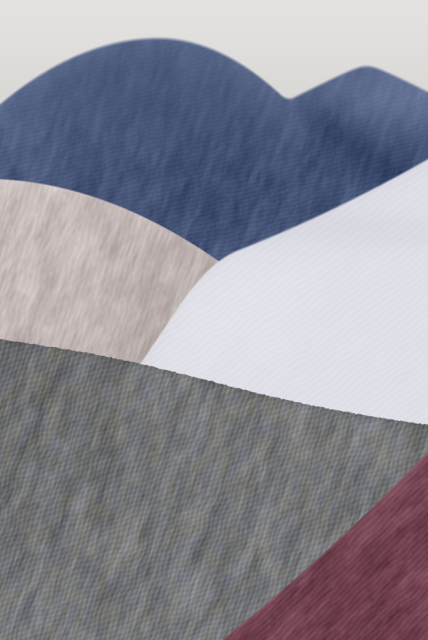
Write a Shadertoy shader that draws this texture.

```glsl
// Overlapping folds of soft heathered knit fabric in blue, beige, white, grey and burgundy.

float hash(vec2 p) {
    vec3 q = fract(vec3(p.xyx) * 0.1031);
    q += dot(q, q.yzx + 33.33);
    return fract((q.x + q.y) * q.z);
}

float noise(vec2 p) {
    vec2 cell = floor(p), f = fract(p);
    f = f * f * (3.0 - 2.0 * f);
    return mix(mix(hash(cell), hash(cell + vec2(1, 0)), f.x),
               mix(hash(cell + vec2(0, 1)), hash(cell + vec2(1, 1)), f.x), f.y);
}

float smoothMin(float a, float b, float k) {
    float h = max(k - abs(a - b), 0.0) / k;
    return min(a, b) - h * h * k * 0.25;
}

// Rotates so that y runs along the threads.
vec2 along(vec2 p, float tilt) {
    float c = cos(tilt), s = sin(tilt);
    return vec2(c * p.x - s * p.y, s * p.x + c * p.y) + 3.0;
}

// Mottled streaks of dyed yarn, centred on zero.
float heather(vec2 p, float tilt) {
    vec2 q = along(p, tilt);
    return 0.35 * noise(q * vec2(55, 16)) + 0.4 * noise(q * vec2(130, 38))
         + 0.25 * noise(q * vec2(290, 120)) - 0.5;
}

// Knitted ribs with slightly wandering columns.
float ribs(vec2 p, float tilt, float count) {
    vec2 q = along(p, tilt);
    return sin(6.2832 * (q.x * count + 0.7 * noise(q * 35.0)));
}

float cover(float depth, float blur) {
    return smoothstep(-1.0, 1.0, depth / max(blur, 0.8 / iResolution.y));
}

// Soft round patch of light or shade.
float patchAt(vec2 p, vec2 centre, vec2 size) {
    vec2 d = (p - centre) / size;
    return exp(-dot(d, d));
}

// Height of each fold's upper edge.
float blueEdge(float x) {
    float d = x - 0.247, e = x - 0.573;
    float hump = 0.94 - (d < 0.0 ? 1.69 : 2.4) * d * d;
    float flap = 0.905 - 0.5 * sqrt(e * e + 0.0003);
    return -smoothMin(-hump, -flap, 0.015);
}

float whiteEdge(float x) {
    float d = x - 0.354;
    return smoothMin(0.431 + 1.48 * (x - 0.219), 0.602 + 0.38 * d + 0.3 * d * d, 0.05);
}

void mainImage(out vec4 fragColor, in vec2 fragCoord) {
    vec2 p = fragCoord / iResolution.y;
    float x = p.x;

    // Pale backdrop
    vec3 color = mix(vec3(0.85, 0.845, 0.835), vec3(0.89, 0.885, 0.88), smoothstep(0.82, 1.0, p.y));

    // Blue fold, out of focus towards the top
    float depth = blueEdge(x) - p.y;
    float focus = mix(1.0, 0.45, smoothstep(0.65, 0.92, p.y));
    vec3 blue = vec3(0.275, 0.33, 0.465);
    blue += 0.075 * exp(-max(depth, 0.0) / 0.035);
    blue += 0.08 * patchAt(p, vec2(0.61, 0.84), vec2(0.10, 0.045));
    blue += 0.03 * patchAt(p, vec2(0.03, 0.79), vec2(0.12, 0.06));
    float crease = p.y - (0.845 - 0.75 * (x - 0.455));
    blue -= 0.065 * exp(-pow(crease / 0.035, 2.0)) * smoothstep(0.42, 0.50, x);
    blue -= 0.025 * patchAt(p, vec2(0.34, 0.70), vec2(0.16, 0.08));
    blue += focus * (0.17 * heather(p, 0.35) + 0.012 * ribs(p, 1.35, 150.0));
    color = mix(color, blue, cover(depth, 0.004));

    // Beige fold
    depth = 0.72 - 0.05 * x - 0.95 * x * x - p.y;
    vec3 beige = vec3(0.75, 0.71, 0.70);
    beige += 0.035 * patchAt(p, vec2(0.03, 0.64), vec2(0.16, 0.10));
    beige -= 0.035 * smoothstep(0.12, 0.32, x);
    beige += vec3(0.17, 0.19, 0.19) * heather(p, 0.4) + 0.012 * ribs(p, 0.3, 120.0);
    beige += 0.03 * exp(-max(depth, 0.0) / 0.012);
    color = mix(color, beige, cover(depth, 0.002));

    // White fold
    depth = whiteEdge(x) - p.y;
    vec3 white = vec3(0.875, 0.875, 0.91);
    white -= 0.025 * exp(-max(depth, 0.0) / 0.02);
    white -= 0.025 * patchAt(p, vec2(0.58, 0.64), vec2(0.14, 0.03));
    white += 0.015 * patchAt(p, vec2(0.36, 0.52), vec2(0.14, 0.10));
    white += 0.007 * ribs(p, 0.95, 115.0) + 0.015 * heather(p, 0.95);
    color = mix(color, white, cover(depth, 0.003));

    // Grey fold, with fibres roughening its edge
    depth = 0.47 - 0.2 * x + 0.006 * sin(9.4 * x) - p.y + 0.002 * (noise(p * 300.0) - 0.5);
    vec3 grey = vec3(0.445, 0.45, 0.455);
    grey += 0.025 * patchAt(p, vec2(0.43, 0.29), vec2(0.20, 0.10));
    grey += 0.02 * patchAt(p, vec2(0.15, 0.04), vec2(0.25, 0.12));
    grey -= 0.025 * patchAt(p, vec2(0.02, 0.30), vec2(0.16, 0.15));
    grey -= 0.06 * exp(-max(depth, 0.0) / 0.006);
    grey += 0.23 * heather(p, 0.38) + 0.028 * ribs(p, 0.3, 145.0) + 0.018 * ribs(p, 1.3, 130.0);
    grey += vec3(0.03, 0.02, -0.03) * (noise(along(p, 0.4) * vec2(90, 45)) - 0.5);
    color = mix(color, grey, cover(depth, 0.0015));

    // Burgundy fold in the lower corner
    float d = x - 0.348;
    depth = (0.8 * d + 0.36 * d * d - p.y) * 0.74;
    vec3 burgundy = vec3(0.44, 0.25, 0.305) + 0.035 * exp(-max(depth, 0.0) / 0.012);
    burgundy += vec3(0.22, 0.18, 0.19) * heather(p, 0.75) + 0.018 * ribs(p, 0.8, 140.0);
    color = mix(color, burgundy, step(0.0, d) * cover(depth, 0.0018));

    fragColor = vec4(clamp(color, 0.0, 1.0), 1.0);
}
```
